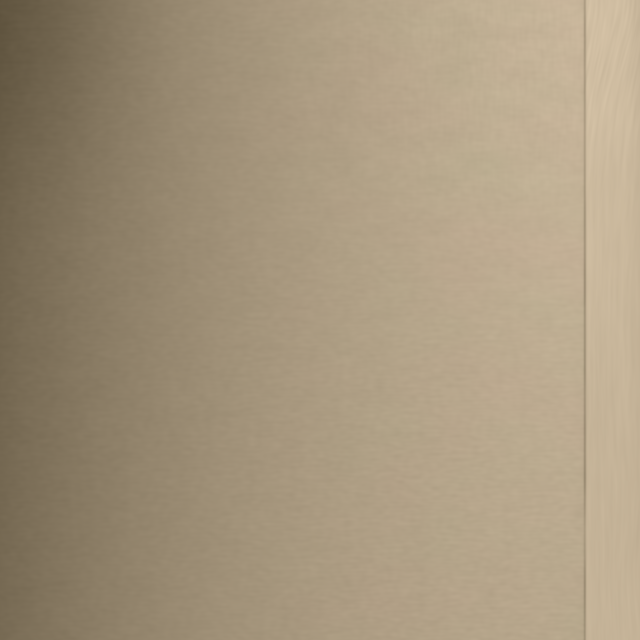
Give the GLSL for this texture, as a WebGL 1 fragment shader.

```glsl
precision highp float;
// Draws a softly lit beige woven panel with a pale wood strip along its right side.

uniform vec2 u_resolution;

vec2 gradientAt(vec2 cell) {
  vec2 p = fract(cell * vec2(0.1031, 0.1137));
  p += dot(p, p.yx + 33.33);
  float angle = 6.2832 * fract((p.x + p.y) * p.x * 7.31);
  return vec2(cos(angle), sin(angle));
}

// Gradient noise, roughly -0.7 to 0.7
float noise(vec2 p) {
  vec2 i = floor(p);
  vec2 f = p - i;
  vec2 w = f * f * f * (f * (f * 6.0 - 15.0) + 10.0);
  float low = mix(dot(gradientAt(i), f),
                  dot(gradientAt(i + vec2(1.0, 0.0)), f - vec2(1.0, 0.0)), w.x);
  float high = mix(dot(gradientAt(i + vec2(0.0, 1.0)), f - vec2(0.0, 1.0)),
                   dot(gradientAt(i + 1.0), f - 1.0), w.x);
  return mix(low, high, w.y);
}

float fbm(vec2 p) {
  float sum = 0.0;
  float amplitude = 0.5;
  for (int i = 0; i < 4; i++) {
    sum += amplitude * noise(p);
    p = p * 2.03 + 17.7;
    amplitude *= 0.5;
  }
  return sum;
}

// Light falls off toward the left, most strongly in the upper corner
float panelLight(vec2 uv) {
  float light = 0.445 + 0.385 * (1.0 - exp(-1.8 * uv.x));
  light += 0.12 * (uv.y - 0.5) * (uv.x - 0.35);
  light -= 0.05 * smoothstep(0.3, 0.05, uv.x) * smoothstep(0.6, 1.0, uv.y);
  return light;
}

// Horizontal threads below, giving way to mottling and crossing threads above
float weave(vec2 uv) {
  float upper = smoothstep(0.45, 0.95, uv.y) * smoothstep(0.3, 0.8, uv.x);
  float lower = smoothstep(0.75, 0.25, uv.y) * smoothstep(0.1, 0.7, uv.x);
  float threads = noise(uv * vec2(36.0, 190.0)) + 0.8 * noise(uv * vec2(80.0, 140.0) + 40.0);
  float mottling = noise(uv * vec2(75.0, 95.0) + 63.0);
  float crossing = noise(uv * vec2(160.0, 36.0) + 9.0);
  return (0.007 + 0.007 * lower) * threads + 0.011 * mottling + 0.012 * upper * crossing
       + (0.016 + 0.018 * upper) * fbm(uv * vec2(16.0, 30.0));
}

// Long vertical grain that leans and ripples toward the top
float woodGrain(vec2 uv) {
  float lean = smoothstep(0.6, 1.0, uv.y);
  float x = uv.x - 0.12 * lean * (uv.y - 0.6) + 0.012 * noise(uv * vec2(12.0, 5.0));
  float streaks = noise(vec2(x * 150.0, uv.y * 9.0)) + 0.6 * noise(vec2(x * 240.0, uv.y * 22.0) + 31.0);
  return (0.016 + 0.02 * lean) * streaks + 0.02 * fbm(uv * vec2(18.0, 5.0));
}

void main() {
  vec2 uv = gl_FragCoord.xy / u_resolution;
  float pixel = 1.0 / u_resolution.x;
  float seam = uv.x - 0.914;

  // Panel and strip
  float panel = panelLight(uv) + weave(uv);
  float strip = 0.768 + 0.045 * smoothstep(0.2, 1.0, uv.y) + woodGrain(uv);
  strip -= 0.04 * smoothstep(0.06, 0.09, seam) * uv.y;
  float light = mix(panel, strip, smoothstep(-0.0015 - pixel, 0.0015 + pixel, seam));

  // Soft, uneven joint with a faint lit edge beside it
  float joint = exp(-pow(seam / (0.0014 + 0.4 * pixel), 2.0));
  float rim = exp(-pow((seam - 0.006) / 0.004, 2.0));
  light += 0.008 * rim - joint * (0.12 + 0.07 * noise(vec2(3.5, uv.y * 14.0)));
  light -= 0.015 * exp(seam * 160.0) * step(seam, 0.0);

  // Warm beige tint, with faint rosy patches on the panel
  vec3 color = light * vec3(1.0, 0.94, 0.88) - vec3(0.0, 0.023, 0.083);
  float rosy = fbm(uv * vec2(6.0, 9.0) + 5.0) * smoothstep(0.2, 0.8, uv.x) * step(seam, 0.0);
  color += rosy * vec3(0.015, -0.012, 0.004);

  gl_FragColor = vec4(clamp(color, 0.0, 1.0), 1.0);
}
```
